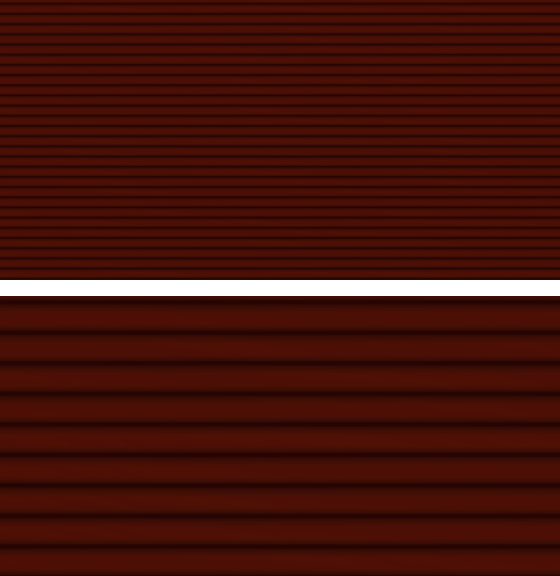
Top: the whole. Bottom: its middle third, enlarged.
Reproduce this pattern procedurally as a WebGL 2 fragment shader.

```glsl
#version 300 es
precision highp float;

#define SLAT_COUNT 27.5
#define SEAM_OFFSET 0.14
#define SEAM_SKEW 0.42
#define GRAIN_AMOUNT 0.025
#define SLAT_VARIATION 0.02
#define SEAM_COLOR vec3(0.145, 0.016, 0.008)
#define SHADE_COLOR vec3(0.22, 0.048, 0.02)
#define FLANK_COLOR vec3(0.26, 0.058, 0.02)
#define FACE_COLOR vec3(0.302, 0.06, 0.02)

uniform vec2 u_resolution;
out vec4 fragColor;

float hash(float n) {
    return fract(sin(n * 127.1) * 4375.85);
}

// Layered sines stretched along the slat, shifted for each slat
float grain(vec2 pos, float seed) {
    float sum = 0.0;
    float weight = 0.5;
    vec2 freq = vec2(9.0, 5.0);
    for (int i = 0; i < 4; i++) {
        float bend = sin(pos.x * freq.x * 0.6 + seed * 17.0);
        sum += weight * sin(pos.x * freq.x + pos.y * freq.y + bend + seed * 41.0);
        freq *= vec2(2.3, 1.4);
        weight *= 0.6;
    }
    return sum;
}

// Color across one slat: 0 at the seam, 1 on the face
vec3 slatColor(float rise) {
    vec3 color = mix(SEAM_COLOR, SHADE_COLOR, smoothstep(0.06, 0.24, rise));
    color = mix(color, FLANK_COLOR, smoothstep(0.24, 0.44, rise));
    return mix(color, FACE_COLOR, smoothstep(0.44, 0.64, rise));
}

vec3 siding(vec2 pos) {
    float row = pos.y * SLAT_COUNT - SEAM_OFFSET;
    float slat = floor(row);
    float across = row - slat;

    // The shadow under each lip fades more slowly than the edge above it
    float rise = min(across / SEAM_SKEW, (1.0 - across) / (1.0 - SEAM_SKEW));
    vec3 color = slatColor(rise);

    // Faint wear along the slat and between slats
    float seed = hash(slat + 3.0);
    float wear = GRAIN_AMOUNT * grain(vec2(pos.x, across), seed);
    return color * (1.0 + wear + SLAT_VARIATION * (seed - 0.5));
}

void main() {
    // Average across the pixel height to smooth the narrow seams
    vec3 color = vec3(0.0);
    for (int i = 0; i < 4; i++) {
        float shift = (float(i) + 0.5) / 4.0 - 0.5;
        color += siding((gl_FragCoord.xy + vec2(0.0, shift)) / u_resolution.y);
    }
    fragColor = vec4(color / 4.0, 1.0);
}
```
